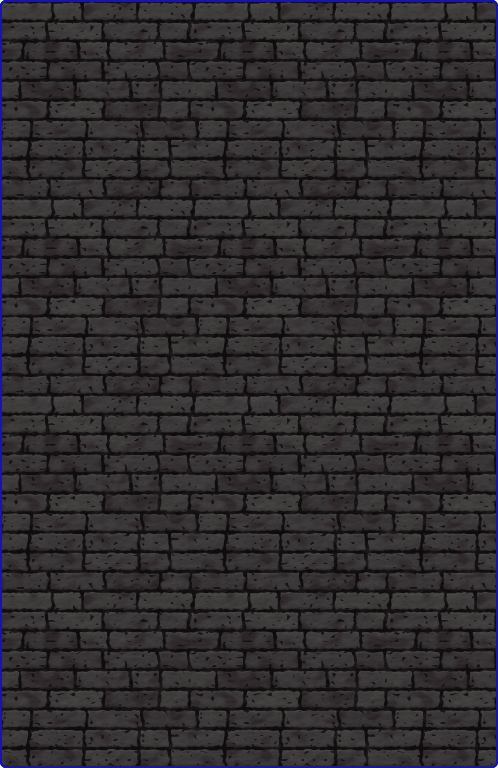
Give the GLSL for this texture, as a WebGL 2 fragment shader.

```glsl
#version 300 es
precision highp float;
// Dark charcoal brick wall, a ten-course tile repeated, inside a thin blue rounded frame.
uniform vec2 u_resolution;
out vec4 outColor;

const float TILES_DOWN = 3.908;               // tile repeats over the canvas height
const vec2 TILE_ORIGIN = vec2(0.2161, 0.0021); // from the upper left, in canvas heights
const float COURSES = 10.0;
const float HEADER_WIDTH = 0.155;             // short brick, in tile widths
const float JOINT_HALF = 0.0078;

const vec3 SOOT = vec3(0.055, 0.047, 0.048);
const vec3 CHARCOAL = vec3(0.175, 0.158, 0.164);
const vec3 ASH = vec3(0.275, 0.265, 0.264);
const vec3 PLUM = vec3(0.155, 0.115, 0.125);
const vec3 FRAME_BLUE = vec3(0.09, 0.09, 0.64);
const vec3 PAPER = vec3(0.95);

// Where the short brick begins in each course of the tile
const float HEADER_START[10] = float[10](
    0.42, 0.96, 0.555, 0.96, 0.82, 0.965, 0.16, 0.865, 0.865, 0.97);

float hash(vec2 p) {
    vec3 q = fract(vec3(p.xyx) * 0.1031);
    q += dot(q, q.yzx + 33.33);
    return fract((q.x + q.y) * q.z);
}

// Gradient of one lattice corner, wrapped so that the noise tiles
float corner(vec2 cell, vec2 offset, vec2 local, vec2 period) {
    float angle = 6.2832 * hash(mod(cell + offset, period) + period * 0.37);
    return dot(vec2(cos(angle), sin(angle)), local - offset);
}

float gradientNoise(vec2 uv, vec2 period) {
    vec2 p = uv * period;
    vec2 cell = floor(p), f = p - cell;
    vec2 w = f * f * f * (f * (f * 6.0 - 15.0) + 10.0);
    float low = mix(corner(cell, vec2(0, 0), f, period), corner(cell, vec2(1, 0), f, period), w.x);
    float high = mix(corner(cell, vec2(0, 1), f, period), corner(cell, vec2(1, 1), f, period), w.x);
    return mix(low, high, w.y);
}

// Rough stone height: broad swells down to fine grain
float relief(vec2 uv) {
    float height = 0.0, gain = 1.0;
    vec2 period = vec2(12.0, 18.0);
    for (int i = 0; i < 3; i++) {
        height += gain * gradientNoise(uv, period);
        period *= 2.0;
        gain *= 0.62;
    }
    return height;
}

float roundedBox(vec2 p, vec2 halfSize, float radius) {
    vec2 q = abs(p) - halfSize + radius;
    return length(max(q, 0.0)) + min(max(q.x, q.y), 0.0) - radius;
}

// Finds the brick at uv: xy = offset from its centre, z = half width, w = random id
vec4 findBrick(vec2 uv) {
    float course = mod(floor(uv.y * COURSES), COURSES);
    float x = fract(uv.x - HEADER_START[int(course)]);
    float stretcher = (1.0 - HEADER_WIDTH) / 3.0;
    float index = floor((x - HEADER_WIDTH) / stretcher);
    bool isHeader = x < HEADER_WIDTH;
    float width = isHeader ? HEADER_WIDTH : stretcher;
    float start = isHeader ? 0.0 : HEADER_WIDTH + index * stretcher;
    float y = (fract(uv.y * COURSES) - 0.5) / COURSES;
    return vec4(x - start - 0.5 * width, y, 0.5 * width, hash(vec2(course + 3.0, index + 7.0)));
}

vec3 brickWall(vec2 uv, float pixel) {
    // Uneven edges: bend the coordinates before looking up the brick
    float bend = gradientNoise(uv, vec2(9.0, 20.0));
    float chip = gradientNoise(uv + 0.31, vec2(38.0, 38.0));
    vec4 brick = findBrick(uv + vec2(0.012, 0.006) * bend);
    vec2 halfSize = vec2(brick.z, 0.5 / COURSES) - JOINT_HALF;
    float edge = roundedBox(brick.xy, halfSize, 0.008) + 0.008 * chip;
    float mask = smoothstep(0.7 * pixel, -0.7 * pixel, edge);

    // Light from above picks out the relief
    float height = relief(uv);
    float slope = relief(uv + vec2(0.003, 0.008)) - height;
    float tone = 0.55 + 0.55 * slope + 0.22 * height + 0.4 * (brick.w - 0.5);
    float rim = smoothstep(-0.014, -0.002, edge);
    tone += -0.35 * rim * sign(brick.y) * smoothstep(0.015, 0.035, abs(brick.y));
    vec3 face = mix(CHARCOAL, ASH, clamp(tone, -0.5, 1.15));

    // Burnt purple patches and dark pits
    float burnt = smoothstep(0.0, 0.4, gradientNoise(uv + 0.17, vec2(11.0, 15.0)) + 0.4 * (0.45 - brick.w));
    face = mix(face, PLUM + 0.05 * slope, 0.55 * burnt);
    float pit = smoothstep(0.3, 0.48, gradientNoise(uv + 0.63, vec2(34.0, 48.0)) - 0.15 * height);
    face = mix(face, SOOT, 0.8 * pit);

    // Recessed mortar, a little paler where it catches light
    vec3 mortar = mix(SOOT, CHARCOAL, clamp(0.12 + 0.6 * height, 0.0, 0.6));
    return mix(mortar, face, mask);
}

void main() {
    vec2 canvas = vec2(u_resolution.x / u_resolution.y, 1.0);
    vec2 p = gl_FragCoord.xy / u_resolution.y;
    float pixel = 1.0 / u_resolution.y;
    vec2 uv = (vec2(p.x, 1.0 - p.y) - TILE_ORIGIN) * TILES_DOWN;
    vec3 color = brickWall(uv, pixel * TILES_DOWN);

    // Frame line and the corners outside it
    float border = roundedBox(p - 0.5 * canvas, 0.5 * canvas, 0.009);
    color = mix(color, FRAME_BLUE, smoothstep(-0.0027 - 0.5 * pixel, -0.0027 + 0.5 * pixel, border));
    color = mix(color, PAPER, smoothstep(0.0, pixel, border));
    outColor = vec4(color, 1.0);
}
```
